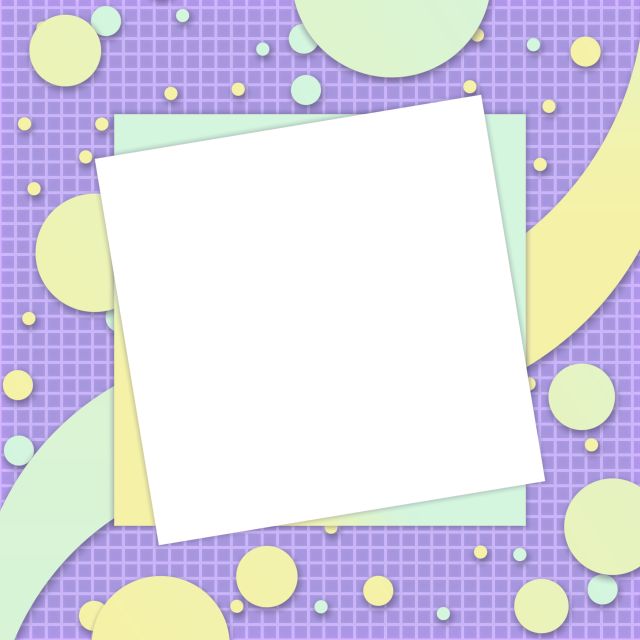
A WebGL 1 fragment shader for this background:

```glsl
precision highp float;
// Pastel paper collage: a lilac grid with scattered dots, two curved bands and
// large discs, topped by a square frame and a tilted white sheet.
// Each piece is a distance function laid over a soft shadow, from back to front.
uniform vec2 u_resolution;

const vec3 LEMON = vec3(0.96, 0.95, 0.66);
const vec3 MINT = vec3(0.83, 0.96, 0.87);
const vec3 SHADOW = vec3(0.27, 0.24, 0.36);
const vec2 DROP = vec2(0.002, -0.005);

vec2 hash2(vec2 cell) {
  vec2 q = vec2(dot(cell, vec2(127.1, 311.7)), dot(cell, vec2(269.5, 183.3)));
  return fract(sin(q) * 43758.5);
}

float circle(vec2 p, vec2 center, float radius) {
  return length(p - center) - radius;
}

float square(vec2 p, float halfSide) {
  vec2 q = abs(p) - halfSide;
  return length(max(q, 0.0)) + min(max(q.x, q.y), 0.0);
}

// Bands: one circle cut by another, kept to one side of the canvas
float leftBand(vec2 p) {
  float arc = max(circle(p, vec2(0.3945, 0.021), 0.4336),
                  -circle(p, vec2(0.4167, -0.164), 0.427));
  return max(arc, p.x - 0.3);
}

float rightBand(vec2 p) {
  float arc = max(circle(p, vec2(0.572, 0.845), 0.488),
                  -circle(p, vec2(0.512, 1.022), 0.495));
  return max(arc, 0.6 - p.x);
}

// Lays a filled shape and its blurred shadow over the colour below
vec3 lay(vec3 below, float d, float shadowD, float blur, vec3 fill) {
  float shade = 0.6 * (1.0 - smoothstep(-blur, blur, shadowD));
  float edge = 0.75 / min(u_resolution.x, u_resolution.y);
  return mix(fill, mix(below, SHADOW, shade), smoothstep(-edge, edge, d));
}

vec3 disc(vec3 below, vec2 p, vec2 center, float radius, float mintness) {
  float slope = dot(p - center, vec2(0.6, 0.4));
  vec3 fill = mix(LEMON, MINT, clamp(mintness + slope, 0.0, 1.0));
  return lay(below, circle(p, center, radius),
             circle(p - DROP, center, radius), 0.012, fill);
}

vec3 grid(vec2 p) {
  vec2 toLine = 0.5 - abs(fract(p * 41.5) - 0.5);
  float nearest = min(toLine.x, toLine.y);
  float line = 1.0 - smoothstep(0.06, 0.13, nearest);
  float halo = exp(-nearest * 7.0);
  vec3 cell = vec3(0.65, 0.585, 0.865) + 0.04 * halo;
  vec2 border = min(p, 1.0 - p);
  float rim = exp(-min(border.x, border.y) * 90.0);
  return mix(cell, vec3(0.79, 0.71, 0.97), line) + rim * vec3(0.05, 0.0, 0.06);
}

// One jittered dot per cell, a few of them larger
vec3 dots(vec3 col, vec2 p) {
  vec2 home = floor(p * 9.0);
  for (int j = -1; j <= 1; j++) {
    for (int i = -1; i <= 1; i++) {
      vec2 cell = home + vec2(float(i), float(j));
      vec2 pick = hash2(cell + 47.0);
      vec2 center = (cell + 0.5 + 0.6 * (hash2(cell) - 0.5)) / 9.0;
      float large = step(0.78, pick.x);
      float mint = step(mix(0.7, 0.4, large), pick.y);
      float clearance = min(leftBand(center), rightBand(center));
      if (pick.x > 0.08 && clearance > 0.02) {
        col = disc(col, p, center, mix(0.0103, 0.0235, large), mint);
      }
    }
  }
  return col;
}

void main() {
  vec2 p = gl_FragCoord.xy / u_resolution;
  vec3 col = dots(grid(p), p);

  // Curved bands
  vec3 leftFill = mix(MINT, LEMON, 0.12 + 0.2 * p.y);
  vec3 rightFill = mix(LEMON, MINT, smoothstep(0.65, 1.05, p.y) * 0.45);
  col = lay(col, leftBand(p), leftBand(p - DROP), 0.014, leftFill);
  col = lay(col, rightBand(p), rightBand(p - DROP), 0.014, rightFill);

  // Large discs
  col = disc(col, p, vec2(0.102, 0.921), 0.056, 0.3);
  col = disc(col, p, vec2(0.612, 1.035), 0.156, 0.78);
  col = disc(col, p, vec2(0.148, 0.605), 0.0925, 0.25);
  col = disc(col, p, vec2(0.909, 0.380), 0.052, 0.5);
  col = disc(col, p, vec2(0.957, 0.177), 0.0755, 0.42);
  col = disc(col, p, vec2(0.846, 0.053), 0.0425, 0.32);
  col = disc(col, p, vec2(0.417, 0.099), 0.048, 0.06);
  col = disc(col, p, vec2(0.251, -0.008), 0.108, 0.02);

  // Frame with a diagonal blend
  vec3 frameFill = mix(LEMON, MINT, smoothstep(0.6, 0.86, p.x + p.y));
  float frame = square(p - 0.5, 0.3216);
  col = lay(col, frame, frame, 0.011, frameFill);

  // Tilted white sheet
  vec2 q = mat2(0.9865, -0.1637, 0.1637, 0.9865) * (p - 0.5);
  float sheet = square(q, 0.306);
  col = lay(col, sheet, sheet + 0.002, 0.012, vec3(1.0));

  gl_FragColor = vec4(col, 1.0);
}
```
